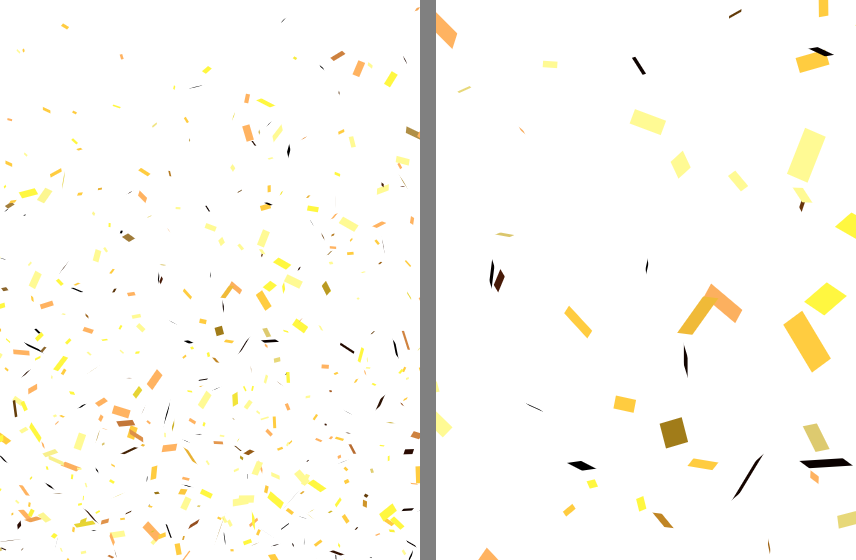
Left, the full canvas; right, a detail of the centre.
A Shadertoy shader for this pattern:

```glsl
// Gold confetti falling on white, denser towards the bottom.
// Each jittered grid cell may hold one flat card, tilted in space and projected
// to a parallelogram; cards seen edge-on turn into thin, dark slivers.

#define LAYERS 2
#define CELL 0.055          // grid spacing, in canvas widths
#define DENSITY_BOTTOM 0.88
#define DENSITY_TOP 0.04
#define MIN_LENGTH 0.0105   // card lengths, in canvas widths
#define MAX_LENGTH 0.0480
#define ASPECT 0.46         // card width relative to its length
#define LIGHT_SPREAD 0.75   // random variation of the shading

const float TAU = 6.2831853;
const vec3 PALE   = vec3(1.00, 0.98, 0.58);
const vec3 LEMON  = vec3(1.00, 0.97, 0.25);
const vec3 GOLD   = vec3(1.00, 0.80, 0.25);
const vec3 PEACH  = vec3(1.00, 0.70, 0.38);

vec3 hash3(vec3 p) {
    p = fract(p * vec3(0.1031, 0.1030, 0.0973));
    p += dot(p, p.yxz + 33.33);
    return fract((p.xxy + p.yxx) * p.zyx);
}

float cross2(vec2 a, vec2 b) { return a.x * b.y - a.y * b.x; }

vec2 direction(float turn) { return vec2(cos(turn * TAU), sin(turn * TAU)); }

// Shortens v along the tilt axis, as an orthographic view does.
vec2 foreshorten(vec2 v, vec2 axis, float facing) {
    return v - (1.0 - facing) * dot(v, axis) * axis;
}

// Part of a pixel-wide box at distance d that lies in a band of given half width.
float bandCoverage(float d, float halfWidth, float pixel) {
    float r = 0.5 * pixel;
    return clamp((min(d + r, halfWidth) - max(d - r, -halfWidth)) / pixel, 0.0, 1.0);
}

// Parallelogram spanned by the half axes u and v.
float cardCoverage(vec2 p, vec2 u, vec2 v, float pixel) {
    float area = abs(cross2(u, v));
    float lu = length(u), lv = length(v);
    return bandCoverage(cross2(p, v) / lv, area / lv, pixel)
         * bandCoverage(cross2(p, u) / lu, area / lu, pixel);
}

// Foil tint, darkened through brown to black.
vec3 foilColor(float pick, float light) {
    vec3 tint = pick < 0.30 ? PALE : pick < 0.55 ? LEMON : pick < 0.80 ? GOLD : PEACH;
    return tint * pow(vec3(light), vec3(0.8, 1.2, 1.6));
}

void mainImage(out vec4 fragColor, in vec2 fragCoord) {
    float pixel = 1.0 / iResolution.x;
    float canvasHeight = iResolution.y * pixel;
    vec2 p = fragCoord * pixel;
    vec3 color = vec3(1.0);

    for (int layer = 0; layer < LAYERS; layer++) {
        vec2 shift = vec2(0.37, 0.61) * float(layer);
        vec2 home = floor(p / CELL + shift);

        for (int j = -1; j <= 1; j++)
        for (int i = -1; i <= 1; i++) {
            vec2 cell = home + vec2(i, j);
            vec3 seed = vec3(cell + 17.0, float(layer) * 31.0 + 5.0);
            vec3 place = hash3(seed);
            vec3 pose  = hash3(seed + 71.7);
            vec3 look  = hash3(seed + 143.3);

            // Fewer cards higher up
            vec2 center = (cell + place.xy - shift) * CELL;
            float height = clamp(center.y / canvasHeight, 0.0, 1.0);
            if (place.z > mix(DENSITY_BOTTOM, DENSITY_TOP, height)) continue;

            // Size and projected axes
            float halfLength = 0.5 * mix(MIN_LENGTH, MAX_LENGTH, pow(look.x, 2.5));
            float facing = mix(0.03, 1.0, pose.z);
            vec2 along = direction(pose.x);
            vec2 tilt = direction(pose.y);
            vec2 u = foreshorten(along, tilt, facing) * halfLength;
            vec2 v = foreshorten(vec2(-along.y, along.x), tilt, facing) * halfLength * ASPECT;

            // Cards facing the viewer catch the light
            float light = smoothstep(0.05, 0.60, facing + (look.z - 0.4) * LIGHT_SPREAD);
            color = mix(color, foilColor(look.y, light), cardCoverage(p - center, u, v, pixel));
        }
    }
    fragColor = vec4(color, 1.0);
}
```
